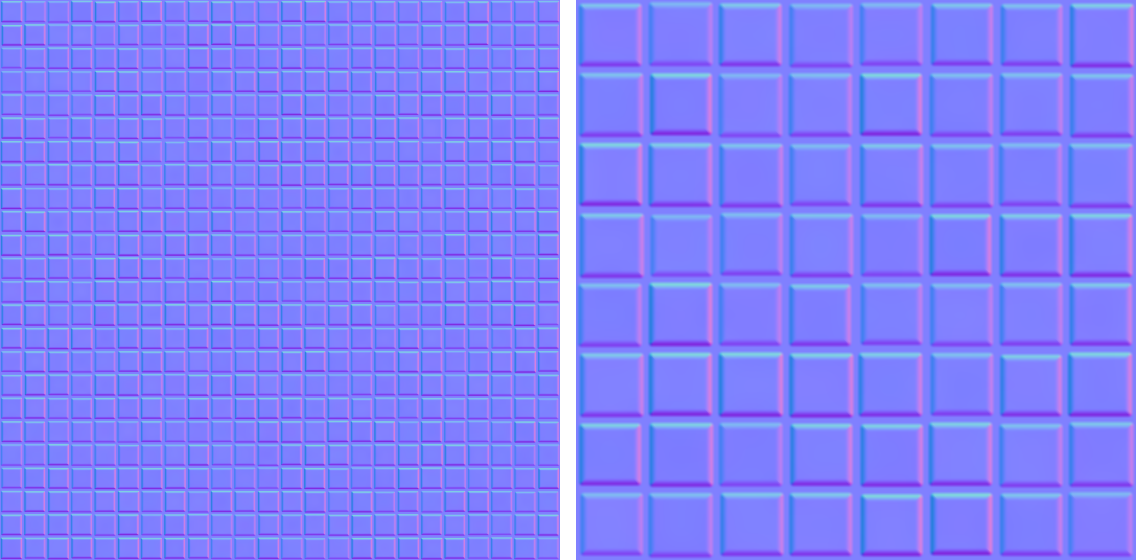
Left, the full canvas; right, a detail of the centre.
A three.js fragment shader for this texture map:

```glsl
varying vec2 vUv;

const float TILES = 24.0;          // repeats across and up
const float HALF_SIZE = 0.437;     // half the tile width, in cells
const float CORNER = 0.035;        // corner radius, in cells
const float BEVEL_IN = 0.10;       // bevel reach into the tile
const float BEVEL_OUT = 0.028;     // bevel reach into the grout
const float BEVEL_SLOPE = 0.60;    // sideways normal at the rim
const float SLOPE_VARIATION = 0.25;
const float SHIFT = 0.014;         // tile placement jitter
const float SIZE_VARIATION = 0.010;
const float TILT = 0.022;          // lean of whole tiles
const float WAVE = 0.025;          // unevenness of the glaze
const float WAVE_CELLS = 48.0;     // noise cells across, whole for wrapping
const float FOOTPRINT = 1.0 / 512.0;
const int SAMPLES = 4;             // antialiasing samples per axis

float hash(vec2 p) {
  return fract(sin(dot(p, vec2(127.1, 311.7))) * 43758.5453);
}

vec2 hash2(vec2 p) {
  return vec2(hash(p), hash(p + 57.3)) * 2.0 - 1.0;
}

// Smooth vector noise that wraps at the canvas edges
vec2 wrappedNoise(vec2 uv) {
  vec2 p = uv * WAVE_CELLS;
  vec2 i = floor(p);
  vec2 f = smoothstep(0.0, 1.0, p - i);
  vec2 a = mod(i, WAVE_CELLS);
  vec2 b = mod(i + 1.0, WAVE_CELLS);
  return mix(mix(hash2(a), hash2(vec2(b.x, a.y)), f.x),
             mix(hash2(vec2(a.x, b.y)), hash2(b), f.x), f.y);
}

// Signed distance to a rounded square in x, outward direction in yz
vec3 roundedSquare(vec2 p, float halfSize) {
  vec2 q = abs(p) - halfSize + CORNER;
  vec2 corner = max(q, 0.0);
  float dist = length(corner) + min(max(q.x, q.y), 0.0) - CORNER;
  vec2 side = q.x > q.y ? vec2(1.0, 0.0) : vec2(0.0, 1.0);
  vec2 outward = min(q.x, q.y) > 0.0 ? normalize(corner) : side;
  return vec3(dist, outward * sign(p));
}

vec3 surfaceNormal(vec2 uv) {
  vec2 p = uv * TILES;
  vec2 cell = mod(floor(p), TILES);
  vec2 variation = hash2(cell + 11.0);
  vec2 local = fract(p) - 0.5 - SHIFT * hash2(cell + 3.0);
  vec3 tile = roundedSquare(local, HALF_SIZE + SIZE_VARIATION * variation.x);

  // Bevel: crisp towards the grout, fading towards the face
  float bevel = smoothstep(-BEVEL_IN, 0.0, tile.x)
              * (1.0 - smoothstep(0.0, BEVEL_OUT, tile.x));
  vec2 slope = tile.yz * bevel * BEVEL_SLOPE
             * (1.0 + SLOPE_VARIATION * variation.y);

  // Gentle lean and ripple of the tile face
  float face = 1.0 - smoothstep(-BEVEL_IN, 0.0, tile.x);
  slope += face * (TILT * hash2(cell + 29.0) + WAVE * wrappedNoise(uv));
  return vec3(slope, sqrt(max(1.0 - dot(slope, slope), 0.0)));
}

void main() {
  vec3 normal = vec3(0.0);
  for (int y = 0; y < SAMPLES; y++) {
    for (int x = 0; x < SAMPLES; x++) {
      vec2 offset = (vec2(float(x), float(y)) + 0.5) / float(SAMPLES) - 0.5;
      normal += surfaceNormal(vUv + offset * FOOTPRINT);
    }
  }
  normal /= float(SAMPLES * SAMPLES);
  gl_FragColor = vec4(normal * 0.5 + 0.5, 1.0);
}
```
